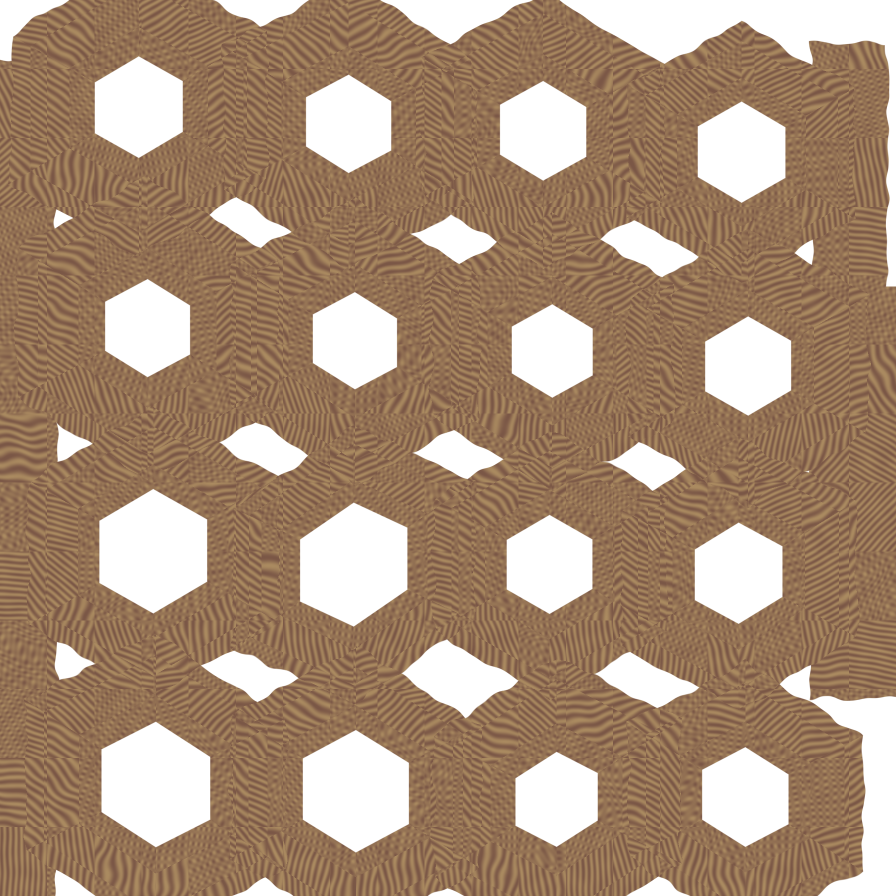
Reproduce this pattern procedurally as a Shadertoy shader.

```glsl
const vec3 PAPER = vec3(1.0);
const vec3 DARK_GRAIN = vec3(0.48, 0.34, 0.275);
const vec3 LIGHT_GRAIN = vec3(0.665, 0.54, 0.375);
const int COLUMNS = 4;
const int ROWS = 4;
const vec2 FIRST_CENTRE = vec2(0.152, 0.885);
const vec2 PITCH = vec2(0.238, -0.242);
const float SMALL_HOLE = 0.0475;   // apothems
const float LARGE_HOLE = 0.0585;
const float OUTER_SIZE = 0.141;
const float SIZE_JITTER = 0.010;
const float RAGGED_EDGE = 0.007;
const float COARSE_GRAIN = 88.0;   // stripes across the canvas
const float FINE_GRAIN = 165.0;
const float PI = 3.14159265;

float hash(vec2 p) {
    vec3 q = fract(vec3(p.xyx) * 0.1031);
    q += dot(q, q.yzx + 33.33);
    return fract((q.x + q.y) * q.z);
}

vec2 gradient(vec2 cell) {
    float a = 2.0 * PI * hash(cell);
    return vec2(cos(a), sin(a));
}

float gradientNoise(vec2 p) {
    vec2 c = floor(p), f = fract(p);
    vec2 u = f * f * f * (f * (f * 6.0 - 15.0) + 10.0);
    vec2 e = vec2(0.0, 1.0);
    float low = mix(dot(gradient(c), f), dot(gradient(c + e.yx), f - e.yx), u.x);
    float high = mix(dot(gradient(c + e), f - e), dot(gradient(c + 1.0), f - 1.0), u.x);
    return mix(low, high, u.y);
}

// Apothem of the pointed-top hexagon through p
float hexDistance(vec2 p) {
    p = abs(p);
    return max(p.x, 0.5 * p.x + 0.866 * p.y);
}

float boxDistance(vec2 p, vec2 lower, vec2 upper) {
    vec2 d = abs(p - 0.5 * (lower + upper)) - 0.5 * (upper - lower);
    return max(d.x, d.y);
}

// Grid that bows slightly to the right and drops with each column
vec2 cellCentre(vec2 id) {
    vec2 bend = vec2(-0.004 * id.x * id.x + 0.008 * id.y * (1.0 - id.x / 3.0),
                     -0.004 * id.y * id.y - (0.018 - 0.004 * id.y) * id.x);
    vec2 jitter = vec2(hash(id + 11.0), hash(id + 37.0)) - 0.5;
    return FIRST_CENTRE + PITCH * id + bend + 0.012 * jitter;
}

vec3 woodGrain(vec2 p, float seed, float angle, float crossing) {
    float character = hash(vec2(seed * 91.0, 5.0));
    float frequency = mix(FINE_GRAIN, COARSE_GRAIN, character);
    float warp = mix(0.002, 0.013, character * character);
    vec2 across = vec2(cos(angle), sin(angle));
    vec2 along = vec2(-across.y, across.x);
    float bend = warp * gradientNoise(p * 30.0 + seed * 40.0);
    float stripe = sin(2.0 * PI * frequency * (dot(p, across) + bend));
    float weave = sin(2.0 * PI * FINE_GRAIN * 0.7 * (dot(p, along) - bend));
    float wave = mix(stripe, 0.35 * stripe + 0.65 * stripe * weave, crossing);
    float mottling = 0.22 * gradientNoise(p * 55.0 + seed * 17.0);
    return mix(DARK_GRAIN, LIGHT_GRAIN, clamp(0.5 + 0.46 * wave + mottling, 0.0, 1.0));
}

vec3 sheet(vec2 p, float edge) {
    float ragged = RAGGED_EDGE * gradientNoise(p * 38.0);

    // Side slabs, cut into small patches
    vec2 tile = floor(p * vec2(19.0, 13.0));
    float seed = hash(tile + 53.0);
    float angle = PI * hash(tile + 71.0);
    float crossing = step(0.55, seed);
    float rightLimit = p.y > 0.68 ? 0.99 : 1.03;
    float slabs = min(boxDistance(p, vec2(-0.2), vec2(0.063, 0.934)),
                      boxDistance(p, vec2(0.905, 0.22), vec2(rightLimit, 0.952)));
    float cover = smoothstep(edge, -edge, slabs + ragged);
    float hole = 0.0;

    // Overlapping hexagonal rings, each split into sectors and bands
    for (int j = 0; j < ROWS; j++) {
        for (int i = 0; i < COLUMNS; i++) {
            vec2 id = vec2(float(i), float(j));
            vec2 q = p - cellCentre(id);
            q.y += q.x * 0.24 * (hash(id + 19.0) - 0.5);
            float d = hexDistance(q);
            float inner = i < 2 && j > 1 ? LARGE_HOLE : SMALL_HOLE;
            inner += 0.005 * (hash(id + 29.0) - 0.5);
            float outer = OUTER_SIZE - 0.004 * id.x + SIZE_JITTER * (hash(id + 83.0) - 0.5);
            float body = d - outer + ragged;
            if (body < 0.0) {
                float sector = mod(floor(atan(q.y, q.x) * 3.0 / PI + 0.5), 6.0);
                float depth = (d - inner) / (outer - inner);
                float band = step(0.3, depth) + step(0.76, depth);
                seed = hash(id * 17.0 + vec2(sector, band) * 3.7 + seed * 9.0);
                float tilt = mix(0.65, 1.5, seed) * (mod(sector, 2.0) * 2.0 - 1.0);
                angle = sector * PI / 3.0 + tilt;
                crossing = band < 0.5 ? 0.8 : step(0.82, seed);
            }
            cover = max(cover, smoothstep(edge, -edge, body));
            hole = max(hole, smoothstep(edge, -edge, d - inner));
        }
    }
    return mix(PAPER, woodGrain(p, seed, angle, crossing), cover * (1.0 - hole));
}

void mainImage(out vec4 fragColor, in vec2 fragCoord) {
    float pixel = 1.0 / iResolution.y;
    vec3 colour = vec3(0.0);
    // Four samples per pixel soften the patch seams
    for (int k = 0; k < 4; k++) {
        vec2 offset = vec2(float(k % 2), float(k / 2)) * 0.5 - 0.25;
        colour += sheet((fragCoord + offset) / iResolution.xy, 0.5 * pixel);
    }
    fragColor = vec4(colour * 0.25, 1.0);
}
```
